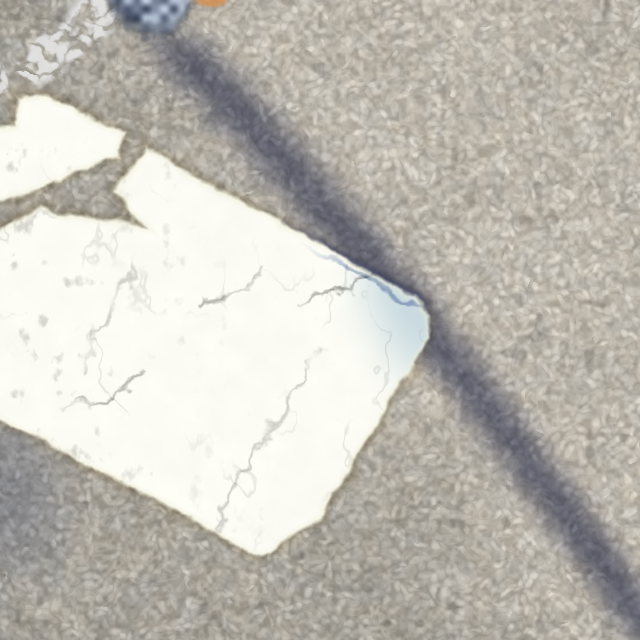
Write a three.js fragment shader that draws this texture.

```glsl
// Sunlit asphalt with a worn slab of white road paint, crossed by a soft shadow.
// Paint outlines are intersected half planes roughened by noise; stones are
// cellular noise, and cracks are wobbling distances to segments.
varying vec2 vUv;

float hash(vec2 p) {
  return fract(sin(dot(p, vec2(127.1, 311.7))) * 43758.5453);
}

float noise(vec2 p) {
  vec2 i = floor(p), f = fract(p);
  f = f * f * (3.0 - 2.0 * f);
  return mix(mix(hash(i), hash(i + vec2(1, 0)), f.x),
             mix(hash(i + vec2(0, 1)), hash(i + vec2(1, 1)), f.x), f.y);
}

float fbm(vec2 p) {
  float sum = 0.0, amp = 0.5;
  for (int i = 0; i < 4; i++) {
    sum += amp * noise(p);
    p = mat2(1.6, 1.2, -1.2, 1.6) * p + 7.3;
    amp *= 0.5;
  }
  return sum;
}

// Smooth step that may run in either direction
float ramp(float a, float b, float x) {
  x = clamp((x - a) / (b - a), 0.0, 1.0);
  return x * x * (3.0 - 2.0 * x);
}

// Distance to the nearest stone centre, and that stone's random value
vec2 stones(vec2 p) {
  vec2 best = vec2(9, 0);
  for (int i = 0; i < 9; i++) {
    vec2 c = floor(p) + vec2(mod(float(i), 3.0), i / 3) - 1.0;
    vec2 q = p - c - vec2(hash(c), hash(c + 41.3));
    float turn = 6.28 * hash(c + 9.7), s = sin(turn), k = cos(turn);
    float d = length(mat2(k, -s, s, k) * q * vec2(0.75, 1.35));
    if (d < best.x) best = vec2(d, hash(c + 17.9));
  }
  return best;
}

// Signed distance to the line a-b, positive on its left
float edge(vec2 p, vec2 a, vec2 b) {
  vec2 d = normalize(b - a), q = p - a;
  return d.x * q.y - d.y * q.x;
}

float segment(vec2 p, vec2 a, vec2 b) {
  vec2 d = b - a, q = p - a;
  return length(q - d * clamp(dot(q, d) / dot(d, d), 0.0, 1.0));
}

float bent(vec2 p, vec2 a, vec2 b, vec2 c) {
  return min(segment(p, a, b), segment(p, b, c));
}

float slabTop(vec2 p) { return edge(p, vec2(0.234, 0.766), vec2(0.651, 0.534)); }

float slab(vec2 p) {
  vec2 notch = vec2(0.226, 0.645), hump = vec2(0.065, 0.674);
  float body = max(edge(p, vec2(-0.03, 0.629), hump), edge(p, hump, notch));
  float tab = max(edge(p, notch, vec2(0.18, 0.698)),
                  edge(p, vec2(0.178, 0.7), vec2(0.228, 0.768)));
  float d = max(min(body, tab), slabTop(p));
  d = max(d, edge(p, vec2(0.648, 0.537), vec2(0.676, 0.505)));
  d = max(d, max(p.x - 0.673, 0.134 - p.y));
  d = max(d, edge(p, vec2(0.675, 0.475), vec2(0.507, 0.205)));
  d = max(d, edge(p, vec2(0.508, 0.199), vec2(0.425, 0.135)));
  return max(d, edge(p, vec2(0.39, 0.137), vec2(-0.03, 0.362)));
}

float fragment(vec2 p) {
  float d = max(edge(p, vec2(0.07, 0.856), vec2(0.189, 0.792)), p.y - 0.851);
  d = max(d, edge(p, vec2(0.191, 0.79), vec2(0.181, 0.755)));
  d = max(d, edge(p, vec2(0.182, 0.757), vec2(0, 0.685)));
  return max(d, min(0.024 - p.x, p.y - 0.803));
}

void main() {
  vec2 p = vUv;
  vec2 wobble = vec2(fbm(p * 32.0), fbm(p * 32.0 + 50.0)) - 0.47;

  // Asphalt: bright to the right, greyer around the paint
  vec2 grit = stones(p * 72.0 + wobble * 1.6);
  vec3 col = mix(vec3(0.675, 0.66, 0.625), vec3(0.755, 0.733, 0.692),
                 ramp(0.6, 1.05, p.x + 0.6 * p.y));
  float relief = (grit.y - 0.42) * 0.15 * ramp(0.55, 0.15, grit.x) - 0.06 * ramp(0.35, 0.75, grit.x);
  relief += 0.13 * (noise(p * 140.0) - 0.5) + 0.07 * (fbm(p * 14.0) - 0.47);
  col += relief + vec3(0.02, 0, -0.02) * (noise(p * 45.0) - 0.45);
  col *= 1.0 - 0.12 * ramp(0.8, 0.95, noise(p * 38.0 + 20.0));

  // Slanted shadow and the soft patch at lower left
  float bow = 0.026 * sin(3.14 * clamp((p.x - 0.26) / 0.74, 0.0, 1.0));
  float across = edge(p, vec2(0.26, 0.945), vec2(1, 0.035)) - bow + 0.015 * wobble.x;
  float shade = ramp(0.066, 0.0, abs(across)) * ramp(0.99, 0.9, p.y);
  col = mix(col, vec3(0.37, 0.375, 0.43) + 0.5 * relief, 0.92 * shade);
  float dim = ramp(0.15, 0.01, length((p - vec2(0.01, 0.22)) * vec2(1, 0.75)));
  col = mix(col, vec3(0.51, 0.515, 0.54) + 0.6 * relief, 0.8 * dim);

  // Brown rim around the paint, blue inside the shadow
  float slabD = slab(p) + 0.016 * wobble.x;
  float paintD = min(slabD, fragment(p) + 0.02 * wobble.y);
  col *= mix(vec3(0.88, 0.86, 0.8), vec3(1), ramp(0.0, 0.018, paintD));
  float blueRim = ramp(0.4, 0.54, p.x) * ramp(0.5, 0.54, p.y) * ramp(0.016, 0.0, abs(slabD));
  col = mix(col, vec3(0.27, 0.29, 0.42), 0.7 * blueRim);

  // White paint with shallow wear and a pale blue corner
  vec3 paint = vec3(0.988, 0.988, 0.96) + 0.03 * (fbm(p * 30.0) - 0.45);
  paint -= 0.15 * ramp(0.6, 0.8, fbm(p * vec2(46, 34) + 12.0)) * ramp(0.5, 0.05, p.x);
  float corner = ramp(0.15, 0.0, segment(p, vec2(0.6, 0.565), vec2(0.675, 0.495)));
  paint = mix(paint, vec3(0.72, 0.81, 0.85), 0.75 * corner * ramp(0.5, 0.64, p.x));
  float lip = ramp(0.006, 0.001, abs(slabTop(p) + 0.011 + 0.03 * wobble.y));
  paint = mix(paint, vec3(0.45, 0.53, 0.68), 0.7 * lip * ramp(0.46, 0.58, p.x));

  // Cracks: main ones, broken lines and a faint web
  vec2 w = p + 0.055 * wobble;
  float crack = bent(w, vec2(0.315, 0.537), vec2(0.39, 0.552), vec2(0.404, 0.588));
  crack = min(crack, bent(w, vec2(0.47, 0.528), vec2(0.555, 0.538), vec2(0.582, 0.568)));
  crack = min(crack, bent(w, vec2(0.09, 0.36), vec2(0.17, 0.375), vec2(0.22, 0.42)));
  float faint = min(segment(w, vec2(0.5, 0.46), vec2(0.335, 0.17)),
                    segment(w, vec2(0.22, 0.61), vec2(0.13, 0.43)));
  float gaps = ramp(0.25, 0.75, noise(p * 30.0));
  paint -= 0.27 * ramp(0.006, 0.0, crack) * (0.3 + 0.7 * gaps);
  paint -= 0.17 * ramp(0.007, 0.0, faint) * gaps;
  float web = ramp(0.025, 0.0, abs(fbm(p * vec2(16, 11) + 4.0) - 0.47));
  paint -= 0.08 * web * ramp(0.5, 0.8, noise(p * 13.0 + 8.0));
  paint = mix(paint, vec3(0.94, 0.93, 0.83), 0.5 * ramp(-0.012, 0.0, paintD));
  col = mix(col, paint, ramp(0.004, -0.004, paintD));

  // Loose white crumbs
  vec2 crumb = stones(p * 44.0 + wobble * 2.0);
  float trail = segment(p, vec2(0.03, 0.875), vec2(0.165, 0.985)) + 0.04 * wobble.y;
  float crumbs = ramp(0.65, 0.3, crumb.x) * ramp(0.042, 0.02, trail);
  col = mix(col, vec3(0.9), 0.9 * crumbs * step(0.2, crumb.y));

  // Foot of a bluish post, with an orange scrap beside it
  float post = length((p - vec2(0.24, 1)) / vec2(0.066, 0.056)) + 0.7 * wobble.x;
  vec3 metal = mix(vec3(0.25, 0.29, 0.38), vec3(0.78, 0.83, 0.9), noise(p * 70.0));
  col = mix(col, metal * ramp(1.5, 0.5, post), ramp(1.1, 0.8, post));
  float scrap = length((p - vec2(0.325, 1)) / vec2(0.03, 0.013)) + 0.8 * wobble.y;
  col = mix(col, vec3(0.82, 0.56, 0.32), 0.85 * ramp(1.2, 0.6, scrap));

  gl_FragColor = vec4(col, 1);
}
```
